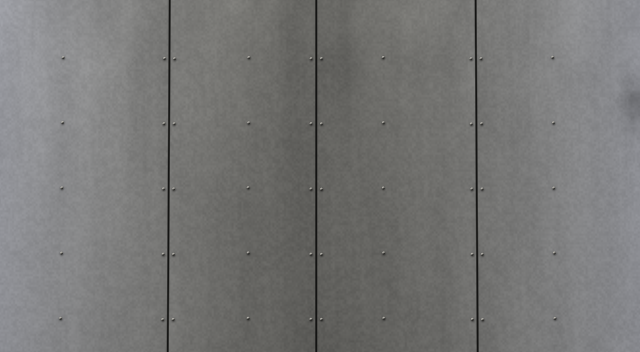
Reproduce this texture procedurally as a WebGL 2 fragment shader.

```glsl
#version 300 es
precision highp float;
// Four tall grey cladding panels parted by three dark vertical joints.
// Rivets repeat in five rows, along the joints and once inside each panel.
// Layered value noise adds vertical streaks, cloudy wear and fine grain.

#define JOINT_HALF 0.0015   // half width of a joint
#define RIVET_RADIUS 0.0027
#define RIVET_INSET 0.0080  // rivet distance from a joint
#define ROW_STEP 0.1019
#define ROW_START 0.0528    // height of the lowest row
#define LEAN 0.024          // spread of the verticals toward the bottom
#define CENTER_LIGHT 0.377
#define BORDER_LIGHT 0.575
#define STREAK 0.055
#define CLOUD 0.055
#define GRAIN 0.036

uniform vec2 u_resolution;
out vec4 outColor;

const float joints[3] = float[3](0.2637, 0.4941, 0.7448);
const float innerColumns[4] = float[4](0.0970, 0.3880, 0.5990, 0.8652);
const vec3 JOINT_COLOR = vec3(0.08, 0.08, 0.075);
const vec3 RIVET_LIGHT = vec3(0.74, 0.73, 0.70);
const vec3 RIVET_DARK = vec3(0.15, 0.15, 0.14);

float hash(vec2 p) {
  return fract(sin(dot(p, vec2(127.1, 311.7))) * 43758.5453);
}

float noise(vec2 p) {
  vec2 i = floor(p), f = fract(p);
  f = f * f * (3.0 - 2.0 * f);
  return mix(mix(hash(i), hash(i + vec2(1, 0)), f.x),
             mix(hash(i + vec2(0, 1)), hash(i + vec2(1, 1)), f.x), f.y);
}

float fbm(vec2 p) {
  float sum = 0.0, amp = 0.5;
  for (int i = 0; i < 5; i++) {
    sum += amp * noise(p);
    p = p * 2.03 + 17.3;
    amp *= 0.5;
  }
  return sum;
}

// Antialiased coverage of a signed distance
float cover(float d, float pixel) {
  return clamp(0.5 - d / pixel, 0.0, 1.0);
}

// Worn panel surface; height runs from 0 at the bottom to 1 at the top
vec3 panelColor(vec2 p, float height, float panel) {
  float edge = abs(2.0 * p.x - 1.0);
  vec2 shifted = p + panel * vec2(3.7, 1.9);
  float light = mix(CENTER_LIGHT, BORDER_LIGHT, pow(edge, 1.15));
  light += 0.045 * (height - 0.5) + 0.03 * (0.5 - p.x);

  float streak = fbm(shifted * vec2(32.0, 2.5)) - 0.48;
  float cloud = fbm(shifted * vec2(14.0, 9.0)) - 0.48;
  light += STREAK * streak;
  light += CLOUD * cloud * (0.6 + 1.2 * smoothstep(0.45, 1.0, height));

  // Damp stain near the upper right border
  vec2 stain = (p - vec2(0.995, 0.39)) / vec2(0.025, 0.045);
  light -= 0.09 * exp(-dot(stain, stain)) * (0.6 + noise(p * 90.0));

  // Mottled grain at two scales
  light += GRAIN * (noise(p * vec2(330.0, 300.0)) - 0.5);
  light += 0.6 * GRAIN * (noise(p * vec2(150.0, 130.0)) - 0.5);

  vec3 tint = mix(vec3(1.005, 1.0, 0.965), vec3(0.99, 1.0, 1.04), edge * edge);
  return light * tint;
}

// Domed rivet: soft shadow below, dark rim, highlight at the upper left
vec3 addRivet(vec3 color, vec2 p, float column, float rowShift, float pixel) {
  float y = p.y - ROW_START - rowShift;
  float row = clamp(round(y / ROW_STEP), 0.0, 4.0);
  vec2 id = vec2(column * 91.0, row);
  vec2 jitter = 0.0006 * (vec2(hash(id), hash(id + 5.0)) - 0.5);
  vec2 d = vec2(p.x - column, y - row * ROW_STEP) - jitter;

  float shadow = length(d + vec2(-0.0004, 0.0014)) / RIVET_RADIUS;
  color *= 1.0 - 0.5 * exp(-shadow * shadow);
  float shade = smoothstep(-0.7, 0.5, dot(d, vec2(-0.45, 0.9)) / RIVET_RADIUS);
  vec3 dome = mix(RIVET_DARK, RIVET_LIGHT, shade);
  return mix(color, dome, 0.9 * cover(length(d) - 0.8 * RIVET_RADIUS, pixel));
}

void main() {
  float pixel = 1.0 / u_resolution.x;
  vec2 p = gl_FragCoord.xy * pixel;
  float height = gl_FragCoord.y / u_resolution.y;
  p.x -= LEAN * (p.x - 0.5) * (0.275 - p.y);

  float panel = 0.0, jointDistance = 1.0;
  for (int i = 0; i < 3; i++) {
    panel += step(joints[i], p.x);
    jointDistance = min(jointDistance, abs(p.x - joints[i]));
  }

  vec3 color = panelColor(p, height, panel);

  for (int i = 0; i < 4; i++)
    color = addRivet(color, p, innerColumns[i], 0.0, pixel);
  for (int i = 0; i < 3; i++)
    for (float side = -1.0; side < 2.0; side += 2.0)
      color = addRivet(color, p, joints[i] + side * RIVET_INSET, -0.0018, pixel);

  color = mix(color, JOINT_COLOR, cover(jointDistance - JOINT_HALF, pixel * 1.3));
  outColor = vec4(color, 1.0);
}
```
